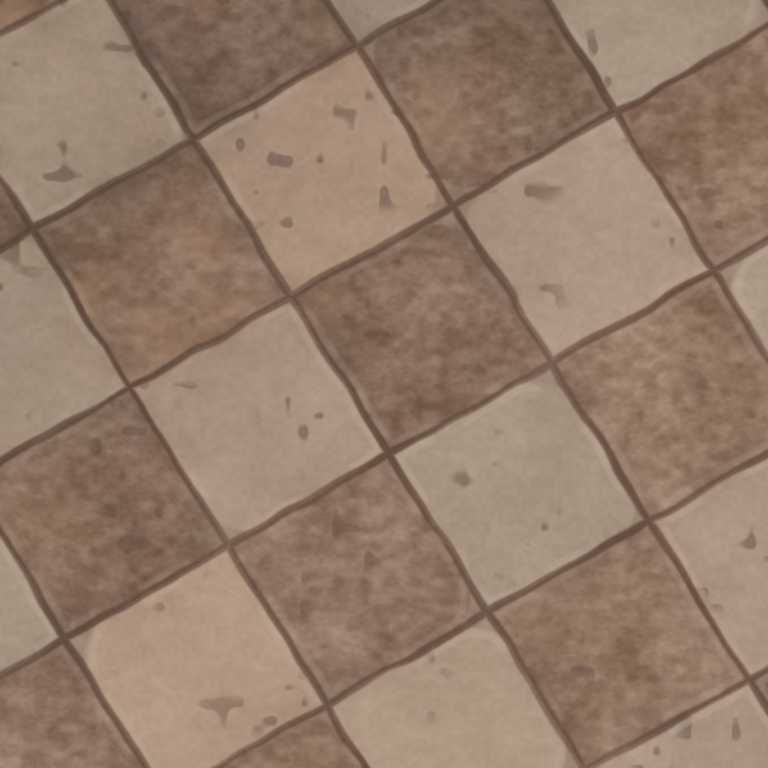
Reproduce this texture procedurally as a three.js fragment shader.

```glsl
varying vec2 vUv;

const vec2 LATTICE_ORIGIN = vec2(0.508, 0.408);
const vec3 GREY_CLAY = vec3(0.645, 0.575, 0.510);
const vec3 PEACH_CLAY = vec3(0.680, 0.575, 0.490);
const vec3 UMBER_CLAY = vec3(0.510, 0.415, 0.355);
const vec3 RUSSET_CLAY = vec3(0.590, 0.475, 0.400);
const vec3 OCHRE_STAIN = vec3(0.660, 0.510, 0.380);
const vec3 GROUT = vec3(0.370, 0.285, 0.235);
const vec3 GRIME = vec3(0.390, 0.315, 0.275);
const vec3 PALE_RIM = vec3(0.710, 0.640, 0.570);

float hash(vec2 p) {
  vec3 h = fract(vec3(p.xyx) * 0.1031);
  h += dot(h, h.yzx + 33.33);
  return fract((h.x + h.y) * h.z);
}

float noise(vec2 p) {
  vec2 i = floor(p);
  vec2 f = fract(p);
  f = f * f * (3.0 - 2.0 * f);
  float low = mix(hash(i), hash(i + vec2(1.0, 0.0)), f.x);
  float high = mix(hash(i + vec2(0.0, 1.0)), hash(i + vec2(1.0)), f.x);
  return mix(low, high, f.y);
}

float fbm(vec2 p) {
  float sum = 0.0;
  float amplitude = 0.5;
  for (int i = 0; i < 4; i++) {
    sum += amplitude * noise(p);
    p = mat2(1.6, 1.2, -1.2, 1.6) * p + 17.3;
    amplitude *= 0.5;
  }
  return sum / 0.9375;
}

// Canvas position to tile units along the slanted rows and columns
vec2 toTiles(vec2 uv) {
  vec2 p = uv - LATTICE_ORIGIN;
  return vec2(3.506 * p.x + 2.175 * p.y, -2.042 * p.x + 3.595 * p.y);
}

float roundedBox(vec2 p, float halfSize, float radius) {
  vec2 q = abs(p) - halfSize + radius;
  return min(max(q.x, q.y), 0.0) + length(max(q, 0.0)) - radius;
}

// Smooth pale tiles alternate with rough dark ones
vec3 clayColor(vec2 id, vec2 uv, float dark, float age) {
  float tint = hash(id + 41.0);
  vec3 pale = mix(GREY_CLAY, PEACH_CLAY, tint);
  vec3 deep = mix(UMBER_CLAY, RUSSET_CLAY, tint * 0.75);
  vec3 color = mix(pale, deep, dark);
  vec2 shift = uv + id * 3.7;
  float cloud = fbm(shift * 11.0 + 60.0);
  float grain = fbm(shift * vec2(62.0, 85.0) + 90.0);
  color += (cloud - 0.5) * mix(0.07, 0.16, dark);
  color += (grain - 0.5) * mix(0.045, 0.18, dark);
  float stain = smoothstep(0.48, 0.72, fbm(shift * 7.0 + 130.0));
  return mix(color, OCHRE_STAIN, stain * age * mix(0.2, 0.5, dark));
}

// Dark flecks and small pits
float pits(vec2 uv) {
  return smoothstep(0.76, 0.90, noise(uv * 48.0 + 210.0))
    * smoothstep(0.45, 0.70, noise(uv * 13.0 + 250.0));
}

void main() {
  vec2 wobble = vec2(noise(vUv * 24.0 + 20.0), noise(vUv * 24.0 + 70.0)) - 0.5;
  vec2 tiles = toTiles(vUv) + wobble * 0.025;
  vec2 id = floor(tiles);
  vec2 local = tiles - id - 0.5;
  float dark = 1.0 - mod(id.x + id.y, 2.0);
  float age = smoothstep(0.0, 0.75, vUv.y - 0.75 * vUv.x);

  vec3 color = clayColor(id + 20.0, vUv, dark, age);
  color = mix(color, GRIME, 0.5 * pits(vUv));

  // Dirt gathered toward the edges
  float edge = -roundedBox(local, 0.5, 0.01);
  float patches = smoothstep(0.35, 0.70, fbm(vUv * 16.0 + 300.0));
  float dirt = (1.0 - smoothstep(0.0, 0.20, edge)) * patches;
  color = mix(color, GRIME, dirt * mix(0.15, 0.5, dark) * (0.6 + 0.8 * age));

  // Worn corners with a pale broken rim
  float cornerSeed = hash(id * 2.0 + sign(local) * 0.5 + 73.0);
  float radius = mix(0.03, 0.24, smoothstep(0.70, 0.95, cornerSeed));
  float worn = roundedBox(local, 0.485, radius);
  float chip = smoothstep(-0.005, 0.025, worn) * smoothstep(0.02, 0.06, edge + radius * 0.2);
  vec3 filler = mix(UMBER_CLAY, GREY_CLAY, 0.25 + 0.5 * noise(vUv * 60.0));
  color = mix(color, filler, 0.75 * chip);
  float rim = 1.0 - smoothstep(0.008, 0.030, abs(worn + 0.025));
  float broken = smoothstep(0.40, 0.70, noise(vUv * 19.0 + 400.0));
  color = mix(color, PALE_RIM, rim * broken * mix(0.5, 0.22, dark));

  // Thin joints of uneven width and depth
  float width = mix(0.009, 0.021, noise(vUv * 14.0 + 500.0));
  float joint = 1.0 - smoothstep(width - 0.008, width + 0.016, edge);
  float depth = mix(0.55, 0.95, noise(vUv * 10.0 + 550.0));
  color = mix(color, GROUT, joint * depth);

  // Fine surface grain and broad shading
  color += (noise(vUv * 170.0) - 0.5) * 0.025;
  color *= 1.02 - 0.08 * age;
  gl_FragColor = vec4(clamp(color, 0.0, 1.0), 1.0);
}
```
